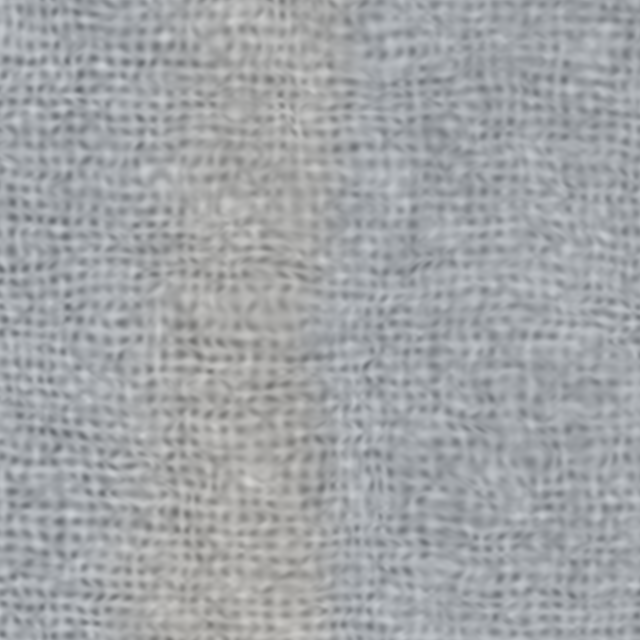
Give the GLSL for this texture, as a Shadertoy shader.

```glsl
// Soft grey plain-weave linen: two wobbling sets of threads cross, leaving
// dark pinholes between them and pale knots where the weft lies on top.
// Stretched noise adds slubs, and a broad warm band drifts over cool grey.

const float PI = 3.14159265;
const vec2 THREADS = vec2(45.0, 44.0);   // warp and weft threads per canvas
const vec3 CLOTH_GREY = vec3(0.643, 0.648, 0.653);
const vec3 WARM_TINT = vec3(0.020, 0.010, -0.008);
const vec3 COOL_TINT = vec3(-0.016, -0.004, 0.010);

float hash(vec2 cell) {
    return fract(sin(dot(cell, vec2(127.1, 311.7))) * 43758.5453);
}

// Smooth value noise from -1 to 1
float noise(vec2 p) {
    vec2 cell = floor(p);
    vec2 f = fract(p);
    f = f * f * (3.0 - 2.0 * f);
    float low = mix(hash(cell), hash(cell + vec2(1.0, 0.0)), f.x);
    float high = mix(hash(cell + vec2(0.0, 1.0)), hash(cell + vec2(1.0, 1.0)), f.x);
    return 2.0 * mix(low, high, f.y) - 1.0;
}

float fbm(vec2 p) {
    float sum = 0.0;
    float weight = 0.55;
    for (int i = 0; i < 4; i++) {
        sum += weight * noise(p);
        p = p * 2.03 + vec2(17.3, 9.1);
        weight *= 0.5;
    }
    return sum;
}

// Canvas position to thread units, with uneven spacing and a slight sag
vec2 threadSpace(vec2 uv) {
    vec2 p = uv * THREADS;
    p.y += 0.7 * uv.x + 0.5 * noise(uv * vec2(5.0, 9.0));
    p.x += 0.6 * noise(uv * vec2(8.0, 5.0) + 31.0);
    p.x += 0.30 * noise(vec2(p.x * 0.5, p.y * 0.9) + 53.0);
    p.y += 0.20 * noise(vec2(p.x * 0.6, p.y * 0.5) + 71.0);
    return p;
}

// Brightness of the crossing threads; holes sit at whole numbers
float weave(vec2 p) {
    vec2 edge = 0.5 + 0.5 * cos(2.0 * PI * p);
    float holeDepth = 0.5 + 0.5 * noise(p * 0.8 + 5.0);
    float hole = edge.x * edge.y * holeDepth;
    float over = sin(PI * p.x) * sin(PI * p.y);
    float knotGain = 0.55 + 0.45 * noise(p * 0.7 + 91.0);
    float knot = over * knotGain;
    float ridges = 0.040 * (0.5 - edge.y) + 0.022 * (0.5 - edge.x);
    return ridges - 0.165 * (hole - 0.125) + 0.050 * knot;
}

// Uneven yarn thickness along each thread direction, plus loose fibres
float slubs(vec2 p) {
    float weft = noise(p * vec2(0.45, 1.9) + 13.0);
    float warp = noise(p * vec2(1.9, 0.4) + 47.0);
    float fibre = noise(p * vec2(2.4, 2.9) + 83.0);
    return 0.043 * weft + 0.030 * warp + 0.034 * fibre;
}

// Share of warm tone: a soft upright band left of the middle
float warmBand(vec2 uv) {
    float x = uv.x + 0.06 * fbm(uv * 4.0 + 3.0) - 0.08 * uv.y * uv.y;
    float band = smoothstep(0.08, 0.30, x) * (1.0 - smoothstep(0.44, 0.54, x));
    return band * mix(1.0, 0.65, uv.y);
}

void mainImage(out vec4 fragColor, in vec2 fragCoord) {
    vec2 uv = fragCoord / iResolution.xy;
    vec2 p = threadSpace(uv);

    // The weave is crisper at the left and worn softer in patches
    float crispness = mix(1.15, 0.88, smoothstep(0.1, 0.6, uv.x));
    crispness += 0.25 * fbm(uv * 5.0 + 23.0);

    // Broad shading and faint upright streaks
    float shade = 0.026 * fbm(uv * 6.0 + 61.0);
    shade += 0.012 * noise(uv * vec2(24.0, 3.0) + 7.0);

    float light = crispness * weave(p) + slubs(p) + shade;
    vec3 tint = mix(COOL_TINT, WARM_TINT, warmBand(uv));
    fragColor = vec4(CLOTH_GREY + tint + light, 1.0);
}
```
